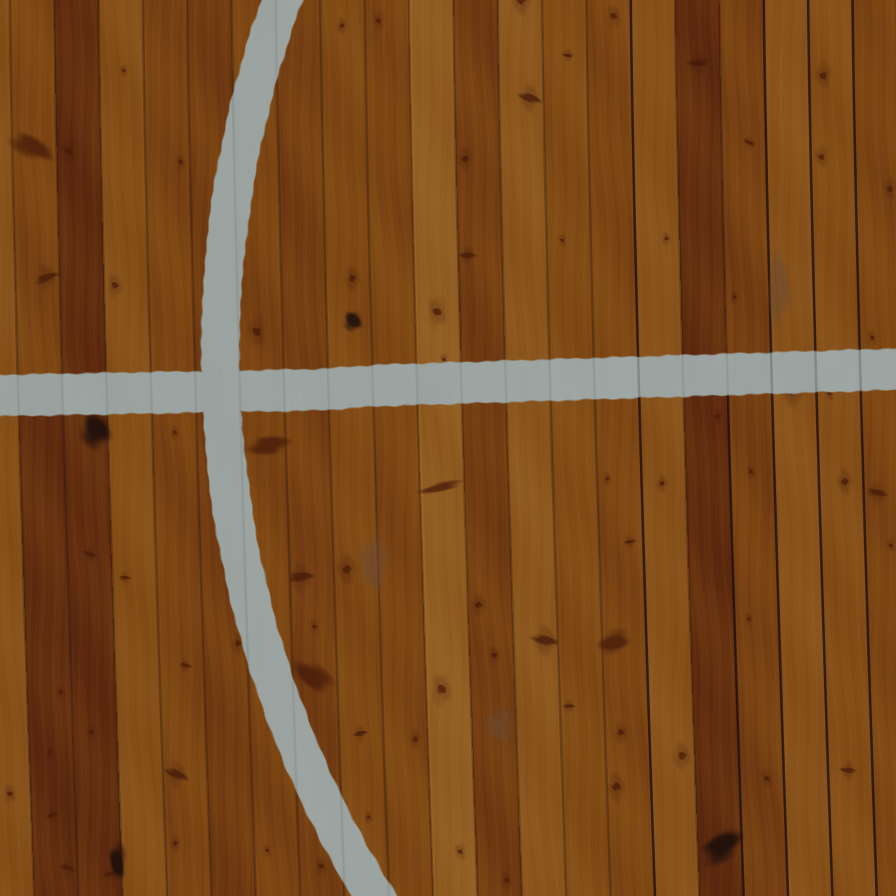
Give the GLSL for this texture, as a three.js fragment shader.

```glsl
// Varnished wooden floor: narrow leaning planks with grain, seams and knots,
// crossed by a painted straight band and a wide painted arc.
// Grain is layered sines, small knots are cellular, paint is distance based.
varying vec2 vUv;

const vec3 WOOD_DARK = vec3(0.37, 0.17, 0.06);
const vec3 WOOD_MID = vec3(0.495, 0.282, 0.078);
const vec3 WOOD_LIGHT = vec3(0.565, 0.365, 0.135);
const vec3 KNOT_BROWN = vec3(0.27, 0.10, 0.035);
const vec3 KNOT_BLACK = vec3(0.11, 0.055, 0.045);
const vec3 HAZE = vec3(0.40, 0.29, 0.21);
const vec3 PAINT = vec3(0.615, 0.65, 0.645);
const float PLANK_WIDTH = 0.0495;
const float PLANK_START = 0.011;
const float LEAN = 0.027;
const float KNOT_CELL = 0.07;
const float KNOT_CHANCE = 0.27;
const vec2 ARC_CENTER = vec2(1.405, 0.607);
const float ARC_RADIUS = 1.159;
const float ARC_HALF = 0.0218;
const float BAND_HALF = 0.0232;
const float EDGE = 0.0014;

float hash(vec2 p) {
  return fract(sin(dot(p, vec2(127.1, 311.7))) * 43758.5453);
}

float same(float a, float b) { return 1.0 - step(0.5, abs(a - b)); }

// Soft tilted ellipse with a slightly uneven rim
float blot(vec2 p, vec2 center, vec2 size, float angle) {
  vec2 d = p - center;
  float c = cos(angle), s = sin(angle);
  d = vec2(c * d.x + s * d.y, c * d.y - s * d.x) / size;
  float rim = 0.12 * sin(3.0 * d.x + 4.0 * d.y + center.x * 90.0);
  return 1.0 - smoothstep(0.45, 1.25, length(d) + rim);
}

// Tone of a plank: -1 dark, 0 middle, 1 light
float plankTone(float id, float y) {
  float tone = 0.9 * (hash(vec2(id, 4.0)) - 0.45);
  float dark = max(same(id, 1.0), same(id, 15.0));
  dark = max(dark, same(id, 0.0) * (1.0 - step(0.55, y)));
  float light = max(same(id, 9.0), 0.75 * same(id, 11.0));
  return mix(mix(tone, -0.9, dark), 0.95, light);
}

float grain(vec2 p, float id) {
  float x = p.x + 0.004 * sin(p.y * 9.0 + id * 2.3) + 0.0015 * sin(p.y * 31.0 + id);
  float g = sin(x * 390.0 + id * 4.0) + 0.6 * sin(x * 910.0 + 2.0 * sin(p.y * 7.0 + id));
  g += 0.5 * sin(x * 1570.0 + 3.0 * sin(p.y * 13.0 - id));
  float mottle = sin(p.y * 11.0 + id * 5.1) * sin(p.y * 23.0 + x * 60.0 + id);
  return 0.09 * g + 0.22 * mottle;
}

// Small knots, at most one in each cell along a plank
float smallKnots(vec2 p, float id) {
  float mask = 0.0;
  float row = floor(p.y / KNOT_CELL);
  for (int j = -1; j <= 1; j++) {
    vec2 cell = vec2(id, row + float(j));
    vec2 spot = vec2(0.2 + 0.6 * hash(cell + 3.1), hash(cell + 8.7));
    vec2 center = (cell + spot) * vec2(PLANK_WIDTH, KNOT_CELL);
    float r = mix(0.0025, 0.0065, pow(hash(cell + 5.3), 2.0));
    float wide = 1.0 + 1.5 * step(0.8, hash(cell + 1.9));
    float k = blot(p, center, vec2(r * wide, r), 0.8 * (hash(cell + 6.4) - 0.5));
    k = max(k, 0.3 * blot(p, center, vec2(1.8, 3.0) * r, 0.0));
    mask = max(mask, k * step(hash(cell), KNOT_CHANCE));
  }
  return mask;
}

void main() {
  vec2 p = vUv;

  // Planks
  vec2 q = vec2(p.x - PLANK_START - LEAN * pow(max(1.0 - p.y, 0.0), 1.3), p.y);
  float id = floor(q.x / PLANK_WIDTH);
  float tone = plankTone(id, p.y) + grain(q, id);
  vec3 color = mix(WOOD_MID, WOOD_LIGHT, clamp(tone, 0.0, 1.2));
  color = mix(color, WOOD_DARK, clamp(-tone, 0.0, 1.2));

  // Seams, strongest on the right
  float seamId = floor(q.x / PLANK_WIDTH + 0.5);
  float seamDist = abs(q.x - seamId * PLANK_WIDTH);
  float strong = max(same(seamId, 14.0), step(16.5, seamId) * step(seamId, 19.5));
  strong = max(strong, same(seamId, 16.0) * (1.0 - step(0.56, p.y)));
  float seam = (1.0 - smoothstep(0.0006, 0.0022, seamDist)) * mix(0.3, 0.8, strong);
  color = mix(color, KNOT_BLACK, seam);
  float glint = 1.0 - smoothstep(0.0, 0.002, abs(q.x - 9.0 * PLANK_WIDTH - 0.002));
  color = mix(color, WOOD_LIGHT * 1.12, 0.5 * glint);

  // Hazy wear, then knots
  float haze = blot(p, vec2(0.417, 0.37), vec2(0.015, 0.03), 0.0);
  haze = max(haze, blot(p, vec2(0.558, 0.19), vec2(0.016, 0.02), 0.0));
  haze = max(haze, blot(p, vec2(0.869, 0.68), vec2(0.012, 0.04), 0.0));
  color = mix(color, HAZE, 0.5 * haze);
  color = mix(color, KNOT_BROWN, 0.8 * smallKnots(q, id));
  float brown = blot(p, vec2(0.491, 0.456), vec2(0.024, 0.005), 0.25);
  brown = max(brown, blot(p, vec2(0.349, 0.245), vec2(0.024, 0.013), -0.5));
  brown = max(brown, blot(p, vec2(0.685, 0.283), vec2(0.018, 0.012), 0.5));
  brown = max(brown, blot(p, vec2(0.036, 0.836), vec2(0.025, 0.012), -0.4));
  brown = max(brown, blot(p, vec2(0.300, 0.503), vec2(0.023, 0.010), 0.2));
  color = mix(color, KNOT_BROWN, 0.75 * brown);
  float black = blot(p, vec2(0.107, 0.520), vec2(0.016, 0.019), 0.0);
  black = max(black, blot(p, vec2(0.131, 0.038), vec2(0.009, 0.020), 0.0));
  black = max(black, blot(p, vec2(0.806, 0.056), vec2(0.024, 0.015), 0.7));
  black = max(black, blot(p, vec2(0.394, 0.642), vec2(0.010, 0.011), 0.0));
  color = mix(color, KNOT_BLACK, 0.88 * black);

  // Painted band with a slight bend, and arc
  float bandY = mix(0.5586 + 0.018 * p.x, 0.5565 + 0.0315 * p.x, smoothstep(0.34, 0.43, p.x));
  float ragged = 0.0005 * (sin(p.x * 310.0) + sin(p.y * 270.0 + p.x * 90.0));
  float band = abs(p.y - bandY) - BAND_HALF;
  float arc = abs(length(p - ARC_CENTER) - ARC_RADIUS) - ARC_HALF;
  float paint = 1.0 - smoothstep(-EDGE, EDGE, min(band, arc) + ragged);
  vec3 coat = PAINT * (1.0 + 0.03 * grain(q, id) + 0.03 * (hash(vec2(id, 9.0)) - 0.5));
  color = mix(color, coat * (1.0 - 0.22 * seam), paint * 0.98);

  gl_FragColor = vec4(color, 1.0);
}
```
